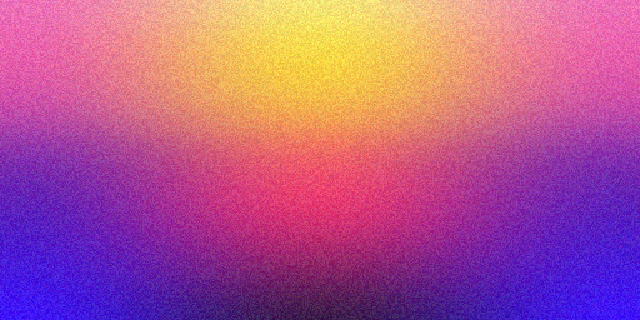
This background is drawn by a Shadertoy shader. Its source:

```glsl
const int STOPS = 7;

// Colour stops from bottom to top, evenly spaced
const vec3 SIDE[STOPS] = vec3[STOPS](
    vec3(0.24, 0.08, 1.00), vec3(0.28, 0.10, 0.86), vec3(0.34, 0.12, 0.74),
    vec3(0.48, 0.17, 0.68), vec3(0.81, 0.31, 0.66), vec3(0.92, 0.37, 0.67),
    vec3(0.93, 0.45, 0.73));
const vec3 CENTRE[STOPS] = vec3[STOPS](
    vec3(0.18, 0.11, 0.27), vec3(0.55, 0.14, 0.42), vec3(0.91, 0.20, 0.45),
    vec3(0.93, 0.34, 0.42), vec3(0.96, 0.73, 0.29), vec3(0.97, 0.86, 0.24),
    vec3(0.96, 0.91, 0.51));

// Quadratic spline weight of a stop at distance d
float splineWeight(float d) {
    float tail = max(1.5 - d, 0.0);
    return d < 0.5 ? 0.75 - d * d : 0.5 * tail * tail;
}

vec3 hash32(vec2 p) {
    vec3 q = fract(p.xyx * vec3(0.1031, 0.1030, 0.0973));
    q += dot(q, q.yxz + 33.33);
    return fract((q.xxy + q.yzz) * q.zyx);
}

void mainImage(out vec4 fragColor, in vec2 fragCoord) {
    vec2 uv = fragCoord / iResolution.xy;

    // Bright column fading into the sides
    float glow = 1.0 - smoothstep(0.0, 0.97, abs(uv.x - 0.5) * 2.0);

    // Smooth vertical blend of both ramps
    vec3 color = vec3(0.0);
    float total = 0.0;
    for (int i = 0; i < STOPS; i++) {
        float weight = splineWeight(abs(uv.y * float(STOPS - 1) - float(i)));
        color += weight * mix(SIDE[i], CENTRE[i], glow);
        total += weight;
    }
    color /= total;

    // Fine coloured grain on a grid tied to the canvas height
    vec2 cell = floor(fragCoord / iResolution.y * 256.0);
    vec3 grain = hash32(cell) - 0.5;
    color += 0.17 * mix(grain, grain.ggg, 0.35);

    fragColor = vec4(clamp(color, 0.0, 1.0), 1.0);
}
```
